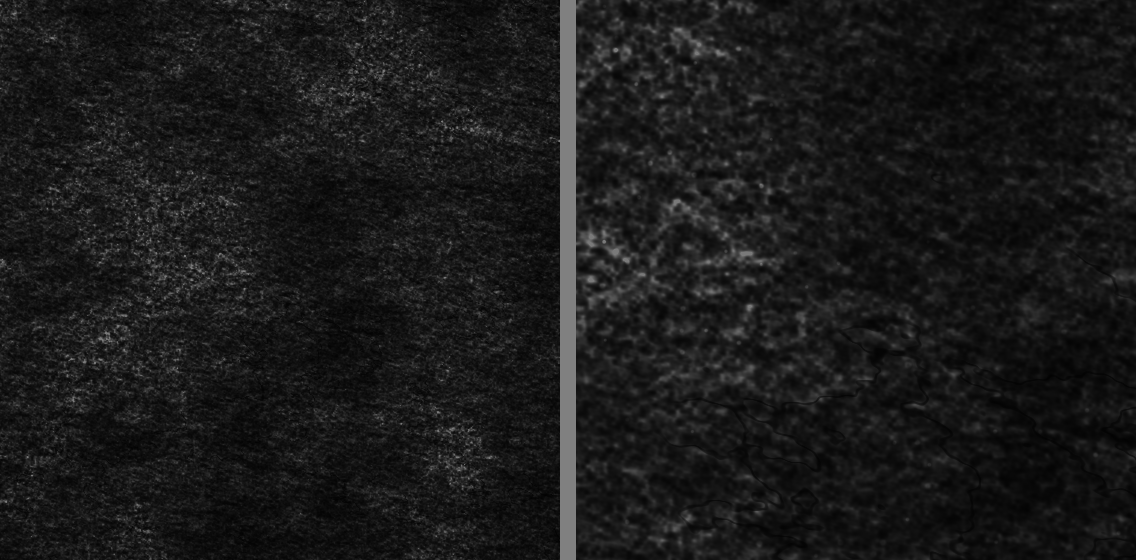
Left, the full canvas; right, a detail of the centre.
Reproduce this texture procedurally as a Shadertoy shader.

```glsl
// Rough black rock face with ragged pale patches, slanted ledges, fine cracks and bright grit.

#define MEDIAN_TONE 0.085
#define CONTRAST 0.54
#define PATCH_SCALE 5.0
#define PATCH_AMOUNT 0.46
#define LEDGE_SCALE 18.0
#define LEDGE_AMOUNT 0.90
#define LEDGE_TILT 0.28
#define CRACK_SCALE 10.0
#define CRACK_AMOUNT 1.3
#define GRAIN_SCALE 190.0
#define GRAIN_AMOUNT 0.58
#define SPECK_SCALE 150.0

float hash(vec2 cell) {
    uvec2 k = uvec2(ivec2(cell)) * uvec2(1597u, 3571u);
    uint n = (k.x ^ (k.y << 7)) * 668265u + k.y * 9176u;
    n = (n ^ (n >> 15)) * 739981u;
    n = (n ^ (n >> 13)) * 277803u;
    n ^= n >> 16;
    return float(n & 65535u) / 65535.0;
}

// Signed value noise in -1..1
float noise(vec2 p) {
    vec2 cell = floor(p), f = fract(p);
    f = f * f * (3.0 - 2.0 * f);
    float low = mix(hash(cell), hash(cell + vec2(1, 0)), f.x);
    float high = mix(hash(cell + vec2(0, 1)), hash(cell + vec2(1, 1)), f.x);
    return 2.0 * mix(low, high, f.y) - 1.0;
}

mat2 rotation(float a) {
    return mat2(cos(a), -sin(a), sin(a), cos(a));
}

// Layered noise scaled to roughly unit deviation
float layered(vec2 p, int octaves, float gain) {
    float sum = 0.0, power = 0.0, amp = 1.0;
    for (int i = 0; i < octaves; i++) {
        sum += amp * noise(p);
        power += amp * amp;
        amp *= gain;
        p = rotation(0.12) * p * 2.03 + vec2(17.3, 41.7);
    }
    return sum / (0.43 * sqrt(power));
}

// Coordinates stretched along the slanted bedding
vec2 bedding(vec2 p) {
    return rotation(-LEDGE_TILT) * p * vec2(1.0, 1.9);
}

float height(vec2 p) {
    return layered(bedding(p) * LEDGE_SCALE + 60.0, 5, 0.65);
}

// Broken dark lines along the zero contours of a stretched field
float cracks(vec2 p) {
    float field = layered(bedding(p) * CRACK_SCALE + 130.0, 5, 0.55);
    float broken = smoothstep(-0.2, 0.8, layered(p * 9.0 + 210.0, 3, 0.6));
    return (1.0 - smoothstep(0.02, 0.13, abs(field))) * broken;
}

// Scattered round bright grit
float specks(vec2 p) {
    vec2 q = p * SPECK_SCALE, cell = floor(q);
    float pick = hash(cell + 300.0);
    vec2 center = 0.35 + 0.3 * vec2(hash(cell + 500.0), hash(cell + 700.0));
    float radius = mix(0.2, 0.45, hash(cell + 900.0));
    float dotShape = 1.0 - smoothstep(0.3 * radius, radius, length(fract(q) - center));
    return dotShape * smoothstep(0.95, 0.99, pick);
}

void mainImage(out vec4 fragColor, in vec2 fragCoord) {
    vec2 p = fragCoord / iResolution.y;
    vec2 fromCenter = fragCoord / iResolution.xy - 0.5;

    // Ragged pale patches
    vec2 warp = vec2(noise(p * 14.0), noise(p * 14.0 + 80.0)) * 0.02;
    float patches = layered((p + warp) * PATCH_SCALE + 20.0, 6, 0.74);
    float pale = smoothstep(0.0, 1.6, patches);

    // Ledges lit from above
    float relief = height(p) - height(p + vec2(-0.0012, 0.0038));

    // Fine grain, stronger inside the pale patches
    float grain = layered(p * GRAIN_SCALE + 400.0, 2, 0.9);

    // Combine in exposure steps, then convert to tone
    float exposure = PATCH_AMOUNT * patches + LEDGE_AMOUNT * relief;
    exposure += GRAIN_AMOUNT * grain * mix(0.85, 1.25, pale);
    exposure -= CRACK_AMOUNT * cracks(p);
    exposure += (1.1 + 0.7 * pale) * specks(p);
    exposure -= 0.4 * smoothstep(0.3, 0.75, length(fromCenter));
    exposure += 0.15 + 0.25 * fromCenter.y;

    float tone = MEDIAN_TONE * exp(CONTRAST * min(exposure, 3.2));
    fragColor = vec4(vec3(tone), 1.0);
}
```
